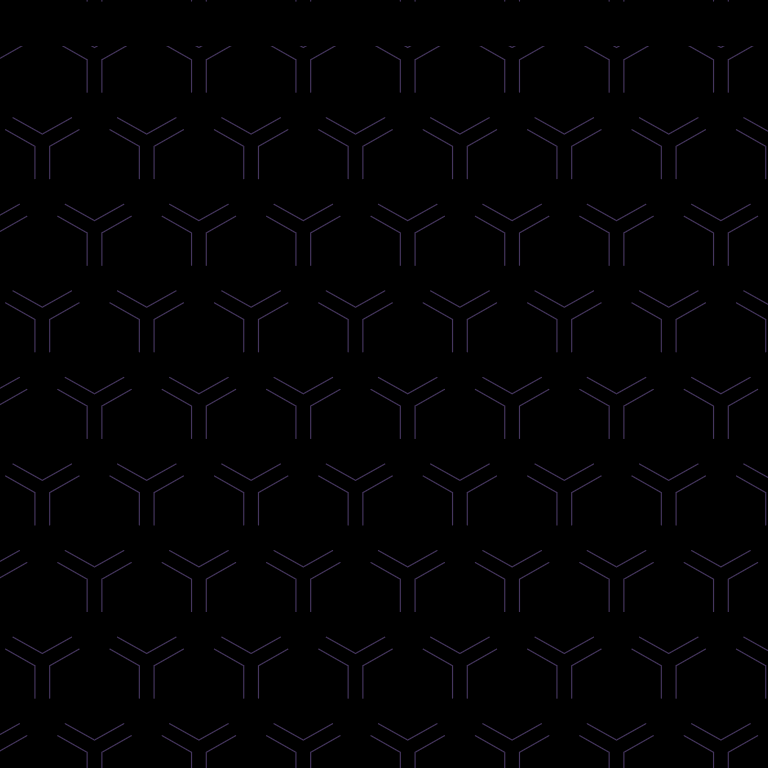
A WebGL 2 fragment shader for this pattern:

```glsl
#version 300 es
precision highp float;
// Staggered rows of thin violet three-armed outlines on black, with a bare strip near the top.

uniform vec2 u_resolution;
out vec4 fragColor;

float segmentDistance(vec2 p, vec2 a, vec2 b) {
    vec2 ap = p - a, ab = b - a;
    return length(ap - ab * clamp(dot(ap, ab) / dot(ab, ab), 0.0, 1.0));
}

// Distance to one motif, its chevron tip at the origin.
float motifDistance(vec2 p) {
    p.x = abs(p.x);
    vec2 corner = vec2(0.0096, -0.0160);
    float chevron = segmentDistance(p, vec2(0.0), vec2(0.0380, 0.0212));
    float wing = segmentDistance(p, corner, vec2(0.0477, 0.0056));
    float stem = segmentDistance(p, corner, vec2(corner.x, -0.0580));
    return min(chevron, min(wing, stem));
}

// Share of a pixel covered by a line, also when thinner than the pixel.
float lineCoverage(float dist, float width, float pixel) {
    float upper = min(dist + 0.5 * pixel, 0.5 * width);
    float lower = max(dist - 0.5 * pixel, -0.5 * width);
    return clamp((upper - lower) / pixel, 0.0, 1.0);
}

void main() {
    vec2 uv = gl_FragCoord.xy / u_resolution;
    float pixel = 1.0 / min(u_resolution.x, u_resolution.y);
    vec2 pitch = vec2(0.13594, 0.11272);

    // Above the seam the tiling restarts with a vertical shift.
    bool aboveSeam = uv.y > 0.9395;
    vec2 p = uv - vec2(0.4629, 0.6);
    if (aboveSeam) p.y += 0.1069;

    // Brick layout: odd rows move by half a column.
    float row = floor((p.y + 0.075) / pitch.y);
    p.y -= row * pitch.y;
    p.x += 0.5 * pitch.x * mod(row, 2.0);
    p.x -= pitch.x * round(p.x / pitch.x);

    // Only the stem ends of the next tile reach past the seam.
    float visible = aboveSeam && row < 4.5 ? 0.0 : 1.0;
    float ink = lineCoverage(motifDistance(p), 0.0015, pixel) * visible;

    vec3 violet = vec3(0.27, 0.21, 0.37);
    fragColor = vec4(violet * ink, 1.0);
}
```
